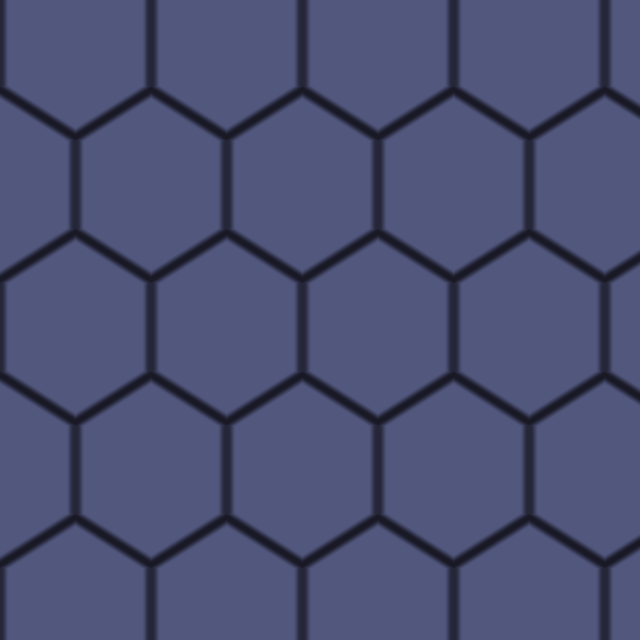
Write a WebGL 1 fragment shader that draws this pattern.

```glsl
precision highp float;
// Honeycomb of upright, slightly tall hexagons with soft dark seams.
// Two staggered grids give the cell around each point; the distances to its
// upright and slanted sides are then shaded as separate seams.

uniform vec2 u_resolution;

const vec2 PITCH = vec2(0.2363, 0.2227);        // column and row spacing
const vec2 CELL_CENTER = vec2(0.1180, 0.4886);  // centre of one cell
const vec3 FILL_COLOR = vec3(0.320, 0.340, 0.490);
const vec3 SEAM_COLOR = vec3(0.098, 0.098, 0.150);
const float SEAM_HALF_WIDTH = 0.0078;           // where the seam is half faded
const float SEAM_SOFTNESS = 0.0060;             // fade on each side of that
const float UPRIGHT_STRENGTH = 0.78;            // upright seams are paler
const float UPRIGHT_WIDEN = 0.0008;

// Offset from the nearest centre of a rectangular grid.
vec2 gridOffset(vec2 p, vec2 period) {
  return mod(p + 0.5 * period, period) - 0.5 * period;
}

// Inner distances to the upright (x) and slanted (y) sides of a hexagon.
vec2 sideDistances(vec2 offset) {
  vec2 q = abs(offset);
  vec2 slantNormal = normalize(vec2(PITCH.y / 3.0, PITCH.x / 2.0));
  vec2 topCorner = vec2(0.0, PITCH.y * 2.0 / 3.0);
  return vec2(0.5 * PITCH.x - q.x, dot(slantNormal, topCorner - q));
}

// Keep the sides of whichever staggered cell contains the point.
vec2 honeycomb(vec2 p) {
  vec2 period = vec2(PITCH.x, 2.0 * PITCH.y);
  vec2 a = sideDistances(gridOffset(p, period));
  vec2 b = sideDistances(gridOffset(p - 0.5 * period, period));
  return min(a.x, a.y) > min(b.x, b.y) ? a : b;
}

float seam(float distanceToSide, float halfWidth, float pixel) {
  float fade = max(SEAM_SOFTNESS, pixel);
  return 1.0 - smoothstep(halfWidth - fade, halfWidth + fade, distanceToSide);
}

void main() {
  float pixel = 1.0 / u_resolution.y;
  vec2 sides = honeycomb(gl_FragCoord.xy * pixel - CELL_CENTER);

  // Overlapping seams deepen at the corners.
  float upright = UPRIGHT_STRENGTH * seam(sides.x, SEAM_HALF_WIDTH + UPRIGHT_WIDEN, pixel);
  float slanted = seam(sides.y, SEAM_HALF_WIDTH, pixel);
  float ink = max(upright, slanted);

  gl_FragColor = vec4(mix(FILL_COLOR, SEAM_COLOR, ink), 1.0);
}
```
